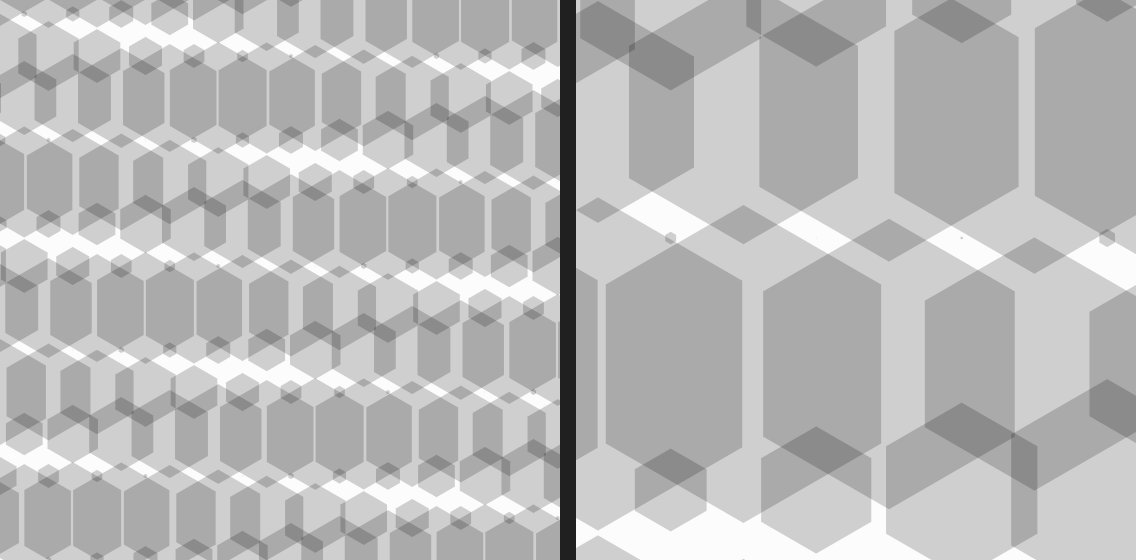
Left, the full canvas; right, a detail of the centre.
Give the GLSL for this pattern, as a WebGL 1 fragment shader.

```glsl
precision highp float;

// Translucent pointy-top hexagons on a triangular lattice, overlapping in grey.
// A cosine wave running over the lattice sets each size, from a speck to twice
// the column pitch; every covering hexagon darkens the ground by one factor.

uniform vec2 u_resolution;

const float TAU = 6.2831853;
const vec2 PITCH = vec2(0.0866025, 0.075);  // column and row spacing
const float WAVE_CELLS = 22.0;              // cells per size wave along a row
const float ROW_SHIFT = 8.5;                // wave shift per row, in cells
const float CREST = 10.36;                  // wave crest on the bottom row
const float GROUND = 0.99;
const float TRANSMISSION = 0.82;            // light kept by each layer

// Signed distance to a pointy-top hexagon of the given apothem.
float hexagonDistance(vec2 p, float apothem) {
  p = abs(p);
  return max(p.x, dot(p, vec2(0.5, 0.8660254))) - apothem;
}

// Apothem of the hexagon at a lattice position (column, row).
float waveApothem(vec2 cell) {
  float phase = TAU * (cell.x + ROW_SHIFT * cell.y - CREST) / WAVE_CELLS;
  return 0.5 * PITCH.x * (1.0 + cos(phase));
}

// Antialiased coverage; specks thinner than a pixel fade out.
float hexagonCoverage(vec2 p, float apothem, float pixel) {
  float edge = clamp(0.5 - hexagonDistance(p, apothem) / pixel, 0.0, 1.0);
  return edge * smoothstep(0.0, 0.7 * pixel, apothem);
}

// Number of layers over a point, gathered from the nearby cells.
float layerCount(vec2 p, float pixel) {
  float layers = 0.0;
  float nearestRow = floor(p.y / PITCH.y + 0.5);
  for (int j = -1; j <= 1; j++) {
    float row = nearestRow + float(j);
    float stagger = 0.5 * mod(row, 2.0);
    float nearestColumn = floor(p.x / PITCH.x - stagger + 0.5);
    for (int i = -1; i <= 1; i++) {
      vec2 cell = vec2(nearestColumn + float(i) + stagger, row);
      layers += hexagonCoverage(p - cell * PITCH, waveApothem(cell), pixel);
    }
  }
  return layers;
}

void main() {
  float pixel = 1.0 / u_resolution.y;
  vec2 p = gl_FragCoord.xy * pixel;
  float grey = GROUND * pow(TRANSMISSION, layerCount(p, pixel));
  gl_FragColor = vec4(vec3(grey), 1.0);
}
```
